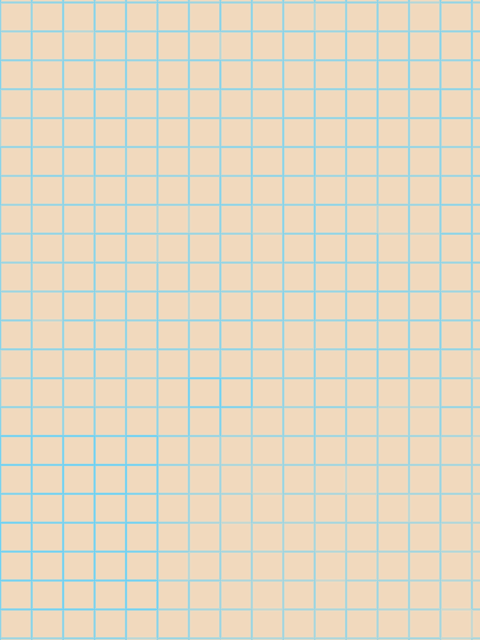
Reproduce this pattern procedurally as a Shadertoy shader.

```glsl
// Lengths are fractions of the canvas height
const vec2 CELL = vec2(0.04913, 0.04516);
const vec2 GRID_ORIGIN = vec2(0.0004, 0.0026);
const float HALF_WIDTH = 0.0016;
const float SOFTNESS = 0.0014;
const float HALO_WIDTH = 0.0055;

const vec3 PAPER = vec3(0.945, 0.850, 0.742);
const vec3 HALO = vec3(0.950, 0.862, 0.752);
const vec3 INK = vec3(0.40, 0.82, 0.97);

const float VERTICAL_INK = 0.74;
const float HORIZONTAL_INK = 0.68;
const float FRESH_INK = 0.97;
const float INK_JITTER = 0.14;
const float FAINT_SHARE = 0.05;
const float FAINT_FACTOR = 0.62;
const float CORNER_FADE = 0.14;

// Regions of fresh ink in cell units: left, bottom, right, top
const vec4 FRESH_BLOCK = vec4(0.0, 1.0, 5.0, 7.0);
const vec4 FRESH_PATCH = vec4(6.0, 8.0, 8.0, 9.0);
const vec4 FRESH_TAIL = vec4(6.0, 7.5, 7.0, 8.5);

float hash(vec2 p) {
    return fract(sin(dot(p, vec2(127.1, 311.7))) * 43758.5453);
}

float inBox(vec2 p, vec4 box) {
    vec2 inside = step(box.xy - 0.1, p) * step(p, box.zw + 0.1);
    return inside.x * inside.y;
}

// Ink strength of one cell edge, identified by its midpoint
float edgeInk(vec2 mid, float base) {
    float ink = base + INK_JITTER * (hash(mid) - 0.5);
    float corner = smoothstep(4.0, 8.0, mid.x) * (1.0 - smoothstep(5.0, 10.0, mid.y));
    ink -= CORNER_FADE * corner;
    ink *= mix(1.0, FAINT_FACTOR, step(hash(mid + 17.3), FAINT_SHARE));
    float fresh = max(inBox(mid, FRESH_BLOCK), inBox(mid, FRESH_PATCH));
    ink = mix(ink, FRESH_INK - INK_JITTER * hash(mid + 5.1), fresh);
    return max(ink, 0.85 * inBox(mid, FRESH_TAIL));
}

void mainImage(out vec4 fragColor, in vec2 fragCoord) {
    vec2 grid = (fragCoord / iResolution.y - GRID_ORIGIN) / CELL;
    vec2 nearest = floor(grid + 0.5);
    vec2 cell = floor(grid);
    vec2 dist = abs(grid - nearest) * CELL;

    // Coverage by the vertical (x) and horizontal (y) rules
    float soft = max(SOFTNESS, 0.6 / iResolution.y);
    vec2 cover = 1.0 - smoothstep(HALF_WIDTH - soft, HALF_WIDTH + soft, dist);

    vec2 strength = vec2(
        edgeInk(vec2(nearest.x, cell.y + 0.5), VERTICAL_INK),
        edgeInk(vec2(cell.x + 0.5, nearest.y), HORIZONTAL_INK));
    vec2 ink = cover * strength;

    // Paper, slightly paler beside the rules
    float halo = 1.0 - smoothstep(HALF_WIDTH, HALO_WIDTH, min(dist.x, dist.y));
    vec3 color = mix(PAPER, HALO, halo);

    color = mix(color, INK, max(ink.x, ink.y));
    fragColor = vec4(color, 1.0);
}
```
